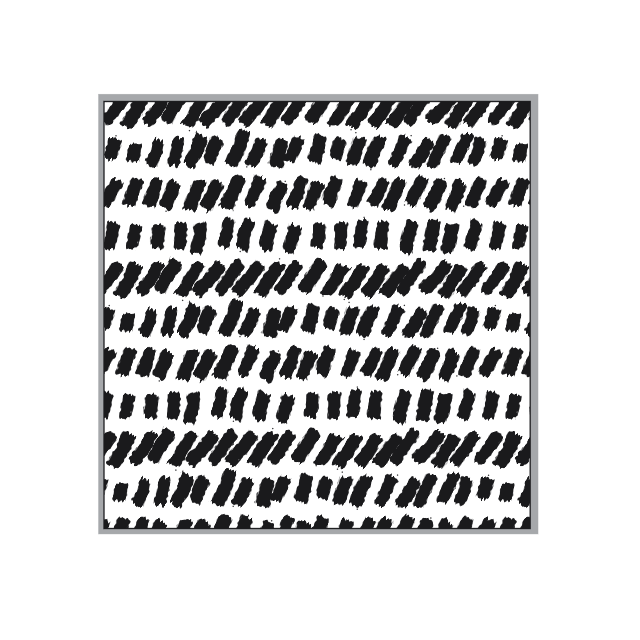
Write a Shadertoy shader that draws this pattern.

```glsl
const vec3 PAPER = vec3(1.0);
const vec3 INK = vec3(0.10, 0.10, 0.11);
const vec3 FRAME = vec3(0.65, 0.66, 0.67);

// Rectangles as left, bottom, right, top in canvas units
const vec4 FRAME_RECT = vec4(0.1536, 0.1654, 0.841, 0.853);
const vec4 PANEL_RECT = vec4(0.1615, 0.1732, 0.8294, 0.8424);
const float OUTLINE = 0.002;

// Layout; lengths below are in units of the row pitch
const float ROW_PITCH = 0.0663;
const vec2 ORIGIN = vec2(0.1536, 0.565);
const float TILE_WIDTH = 9.1;
const float ROW_DRIFT = 0.04;
const float PI = 3.14159265;

// Four kinds of row, from the bottom up
const float COUNT[4] = float[4](19.0, 17.0, 19.0, 19.0);
const float LEAN[4] = float[4](0.62, 0.17, 0.42, 0.36);
const float HALF_LENGTH[4] = float[4](0.44, 0.33, 0.365, 0.335);
const float LENGTH_SWING[4] = float[4](0.03, 0.05, 0.05, 0.10);
const float HALF_WIDTH = 0.152;
const float CORNER = 0.075;
const float ROUGHNESS = 0.045;
const float BRISTLE = 0.09;
const float SPECK_CHANCE = 0.2;

float hash(vec2 p) {
    vec3 q = fract(p.xyx * vec3(0.1031, 0.1030, 0.0973));
    q += dot(q, q.yzx + 33.33);
    return fract((q.x + q.y) * q.z);
}

float noise(vec2 p) {
    vec2 i = floor(p), f = fract(p);
    f = f * f * (3.0 - 2.0 * f);
    return mix(mix(hash(i), hash(i + vec2(1, 0)), f.x),
               mix(hash(i + vec2(0, 1)), hash(i + vec2(1, 1)), f.x), f.y);
}

float roundedBox(vec2 p, vec2 halfSize, float radius) {
    vec2 q = abs(p) - halfSize + radius;
    return length(max(q, 0.0)) + min(max(q.x, q.y), 0.0) - radius;
}

float rectDistance(vec2 p, vec4 rect) {
    return roundedBox(p - 0.5 * (rect.xy + rect.zw), 0.5 * (rect.zw - rect.xy), 0.0);
}

// One brush mark, with bristly ends and an occasional speck of ink
float brushMark(vec2 p, vec2 halfSize, vec2 id) {
    float seed = 97.0 * hash(id + 5.3);
    float slant = 0.5 * (hash(id + 8.1) - 0.5);
    float taper = 0.2 * (hash(id + 3.7) - 0.5);
    vec2 q = vec2(p.x * (1.0 + taper * p.y / halfSize.y), p.y + slant * p.x);
    q.x += 0.05 * (noise(vec2(p.y * 4.0, seed)) - 0.5);

    float ragged = noise(vec2(p.x * 30.0 + seed, sign(p.y) * 7.0 + seed)) - 0.5;
    float d = roundedBox(q, halfSize + vec2(0.0, BRISTLE * ragged), CORNER);
    d += ROUGHNESS * (noise(p * vec2(24.0, 14.0) + seed) - 0.5);

    if (hash(id + 6.9) < SPECK_CHANCE) {
        float end = hash(id + 2.2) < 0.5 ? -1.0 : 1.0;
        vec2 speck = vec2((hash(id + 4.4) - 0.5) * 0.28, end * (halfSize.y + 0.06));
        d = min(d, length(p - speck) - 0.014);
    }
    return d;
}

float strokeField(vec2 p) {
    float d = 1e3;
    for (int dr = -1; dr <= 1; dr++) {
        float row = round(p.y) + float(dr);
        int kind = int(mod(row, 4.0));
        float spacing = TILE_WIDTH / COUNT[kind];
        float x = p.x - row * ROW_DRIFT;
        for (int dc = -2; dc <= 2; dc++) {
            float col = floor(x / spacing) + float(dc);
            vec2 id = vec2(mod(col, COUNT[kind]) + 1.0, float(kind) * 31.0 + 2.0);

            // Position, size and lean of this stroke
            vec2 centre = vec2((col + 0.5 + 0.32 * (hash(id) - 0.5)) * spacing,
                               row + 0.14 * (hash(id + 11.5) - 0.5));
            float wave = -cos(4.0 * PI * (centre.x / TILE_WIDTH - 0.09));
            float swing = 0.6 * wave + 1.2 * (hash(id + 17.3) - 0.5);
            float halfLength = HALF_LENGTH[kind] + LENGTH_SWING[kind] * swing;
            float width = HALF_WIDTH * (0.92 + 0.16 * hash(id + 23.9));
            float lean = LEAN[kind] + LENGTH_SWING[kind] * wave
                       + 0.16 * (hash(id + 29.7) - 0.5);

            vec2 offset = vec2(x, p.y) - centre;
            vec2 axis = vec2(sin(lean), cos(lean));
            vec2 local = vec2(dot(offset, vec2(axis.y, -axis.x)), dot(offset, axis));
            d = min(d, brushMark(local, vec2(width, halfLength), id));
        }
    }
    return d * ROW_PITCH;
}

void mainImage(out vec4 fragColor, in vec2 fragCoord) {
    float size = min(iResolution.x, iResolution.y);
    vec2 uv = (fragCoord - 0.5 * iResolution.xy) / size + 0.5;
    float soft = 0.75 / size;

    // Frame, panel outline, then strokes clipped to the panel
    float panel = rectDistance(uv, PANEL_RECT);
    float strokes = strokeField((uv - ORIGIN) / ROW_PITCH);
    vec3 pattern = mix(INK, PAPER, smoothstep(-soft, soft, strokes));
    vec3 color = mix(FRAME, PAPER, smoothstep(-soft, soft, rectDistance(uv, FRAME_RECT)));
    color = mix(INK, color, smoothstep(-soft, soft, panel));
    color = mix(pattern, color, smoothstep(-soft, soft, panel + OUTLINE));
    fragColor = vec4(color, 1.0);
}
```
